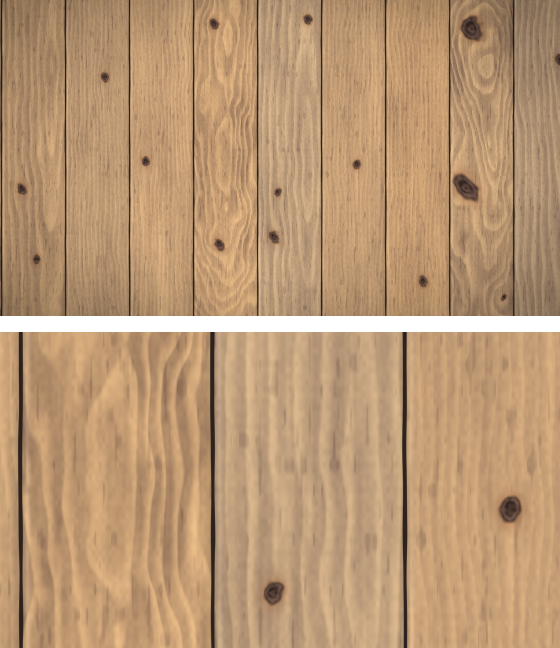
Top, the full canvas; bottom, a detail of the centre.
Write a WebGL 1 fragment shader that draws this texture.

```glsl
precision highp float;
// Weathered vertical wooden planks with dark seams, growth rings and knots.
// Each plank is a slice through a tilted trunk: the rings are distances to its
// pith, bent by noise and around knots, then overlaid with fibres and stains.

uniform vec2 u_resolution;

#define PLANKS 8.747         // planks across the canvas
#define FIRST_SEAM 0.0026    // first seam, as a share of the width
#define SEAM_HALF 0.0021     // half seam width, in canvas heights
#define BASE_TONE 0.745
#define RING_CONTRAST 0.23
#define FIBRE_CONTRAST 0.20
#define STAIN_CONTRAST 0.34
#define VIGNETTE 0.27
#define WOOD_DARK vec3(0.36, 0.27, 0.24)
#define WOOD_PALE vec3(0.88, 0.72, 0.53)
#define KNOT_CORE vec3(0.25, 0.19, 0.17)
#define KNOT_RIM vec3(0.58, 0.37, 0.24)

float hash(vec2 p) {
  return fract(sin(dot(p, vec2(127.1, 311.7))) * 43758.5453);
}

float noise(vec2 p) {
  vec2 cell = floor(p), f = fract(p);
  f = f * f * (3.0 - 2.0 * f);
  return mix(mix(hash(cell), hash(cell + vec2(1.0, 0.0)), f.x),
             mix(hash(cell + vec2(0.0, 1.0)), hash(cell + 1.0), f.x), f.y);
}

float fbm(vec2 p) {
  float sum = 0.0, amp = 0.5;
  for (int i = 0; i < 4; i++) {
    sum += amp * noise(p);
    p = p * 2.03 + 17.3;
    amp *= 0.5;
  }
  return sum / 0.9375;
}

// Pale late-wood ridges; local.x spans one plank, local.y the canvas height.
float growthRings(vec2 local, float id, float arched, float striped) {
  float straight = 1.0 - arched - striped;
  float side = hash(vec2(id, 4.0)) < 0.5 ? -1.0 : 1.0;
  float pith = 0.55 * arched + 0.78 * striped + straight * (0.5 + 2.2 * side);
  float apex = mix(0.45, 0.85, hash(vec2(id, 5.0)));
  float tilt = 0.85 * arched + 0.42 * striped + 0.3 * straight;
  float count = 11.0 * arched + 9.0 * striped + 15.0 * straight;
  vec2 seed = vec2(id * 13.7, id * 5.1);
  float bend = (fbm(local * vec2(1.3, 2.6) + seed) - 0.5) * (0.2 + 0.55 * arched);
  bend += (noise(local * vec2(5.0, 14.0) + seed) - 0.5) * 0.04;
  float radius = length(vec2(local.x - pith, tilt * (local.y - apex))) + bend;
  float phase = fract(radius * count);
  return smoothstep(0.25, 0.8, phase) * (1.0 - smoothstep(0.82, 1.0, phase));
}

void main() {
  vec2 p = gl_FragCoord.xy / u_resolution.y;
  float pixel = 1.0 / u_resolution.y;
  float aspect = u_resolution.x / u_resolution.y;
  float plankWidth = aspect / PLANKS;

  // Plank layout and its kind: arched, striped or straight grain
  float wobble = (noise(vec2(3.0, p.y * 9.0)) - 0.5) * 0.0016;
  float across = (p.x + wobble - FIRST_SEAM * aspect) / plankWidth;
  float id = floor(across);
  float kind = mod(id, 4.0);
  float arched = step(2.5, kind);
  float striped = 1.0 - step(0.5, kind);
  vec2 local = vec2(across - id, p.y);
  vec2 seed = vec2(id * 7.3, id * 3.9);

  // Knots: bend the grain, and gather core and rim masks
  float core = 0.0, rim = 0.0, coreShade = 1.0;
  float knotty = arched * smoothstep(3.0, 7.0, id);
  for (int i = 0; i < 3; i++) {
    vec2 key = vec2(id + 2.0, float(i) + 11.0);
    float size = hash(key + 31.0);
    float present = step(0.5 - knotty, hash(key));
    float radius = mix(0.007, 0.015, size) + 0.018 * knotty * step(0.5, float(i));
    vec2 centre = vec2(mix(0.15, 0.85, hash(key + 7.0)),
                       (float(i) + mix(0.15, 0.85, hash(key + 19.0))) / 3.0);
    vec2 d = (local - centre) * vec2(plankWidth, 1.0) / radius;
    float pull = present * exp(-dot(d * vec2(0.4, 0.22), d * vec2(0.4, 0.22)));
    local.x -= (local.x - centre.x) * 0.8 * pull;
    d.x += d.y * (size - 0.5) * 0.7;
    float dist = length(d * vec2(1.0, 0.8)) + (noise(d * 1.5 + key) - 0.5) * 0.4;
    float soft = 0.12 + pixel / radius;
    float mask = present * (1.0 - smoothstep(1.0 - soft, 1.0 + soft, dist));
    core = max(core, mask);
    rim = max(rim, present * exp(-max(dist - 0.9, 0.0) * 2.2));
    coreShade += mask * (0.3 * sin(dist * 11.0) + 0.7 * (noise(d * 3.0) - 0.3));
  }

  // Rings, fading in and out along the plank
  float rings = growthRings(local, id, arched, striped);
  float worn = 0.35 + 0.9 * fbm(local * vec2(2.0, 3.0) + seed + 40.0);
  float strength = RING_CONTRAST * worn * (0.5 + 0.5 * max(arched, striped));
  float tone = BASE_TONE + (rings - 0.4) * strength;

  // Fibres, pores and broad weather stains
  float fibre = 0.6 * noise(vec2(p.x * 210.0, p.y * 9.0) + seed)
              + 0.4 * noise(vec2(p.x * 90.0, p.y * 3.0) + seed);
  tone += (fibre - 0.5) * FIBRE_CONTRAST;
  tone += (noise(p * vec2(280.0, 150.0)) - 0.5) * 0.10;
  tone -= 0.16 * smoothstep(0.74, 0.95, noise(vec2(p.x * 230.0, p.y * 38.0)));
  float stain = fbm(vec2(local.x * 2.6, local.y * 4.0) + seed + 9.0);
  tone += (stain - 0.52) * STAIN_CONTRAST * (0.75 + 0.6 * arched);
  float grime = smoothstep(0.55, 0.8, fbm(vec2(across * 5.0, p.y * 9.0) + 60.0));
  tone -= grime * (0.06 + 0.14 * arched) * (1.0 - 0.6 * rings);
  tone += (hash(vec2(id, 2.0)) - 0.5) * 0.07;

  // Wood colour with a slight warmth per plank
  vec3 colour = mix(WOOD_DARK, WOOD_PALE, clamp(tone, 0.0, 1.08));
  float warmth = hash(vec2(id, 8.0)) - 0.5;
  colour *= 1.0 + warmth * vec3(0.05, -0.01, -0.10);
  colour = mix(colour, KNOT_RIM * (0.85 + 0.3 * fibre), rim * 0.65);
  colour = mix(colour, KNOT_CORE * coreShade, core * 0.92);

  // Seams with a shaded edge and a faint lit edge on their right
  float edge = abs(fract(across + 0.5) - 0.5) * plankWidth;
  float gap = SEAM_HALF * mix(0.6, 1.25, noise(vec2(id, p.y * 22.0)));
  colour *= 1.0 - 0.18 * exp(-edge / 0.005);
  colour += 0.08 * exp(-pow((fract(across) * plankWidth - 0.007) / 0.003, 2.0));
  float seam = 1.0 - smoothstep(gap - pixel * 0.7, gap + pixel * 0.7, edge);
  colour = mix(colour, vec3(0.13, 0.10, 0.09), seam * 0.92);

  // Darker towards the corners
  vec2 q = gl_FragCoord.xy / u_resolution * 2.0 - 1.0;
  colour *= 1.03 - VIGNETTE * smoothstep(0.35, 2.0, dot(q, q));
  gl_FragColor = vec4(colour, 1.0);
}
```
